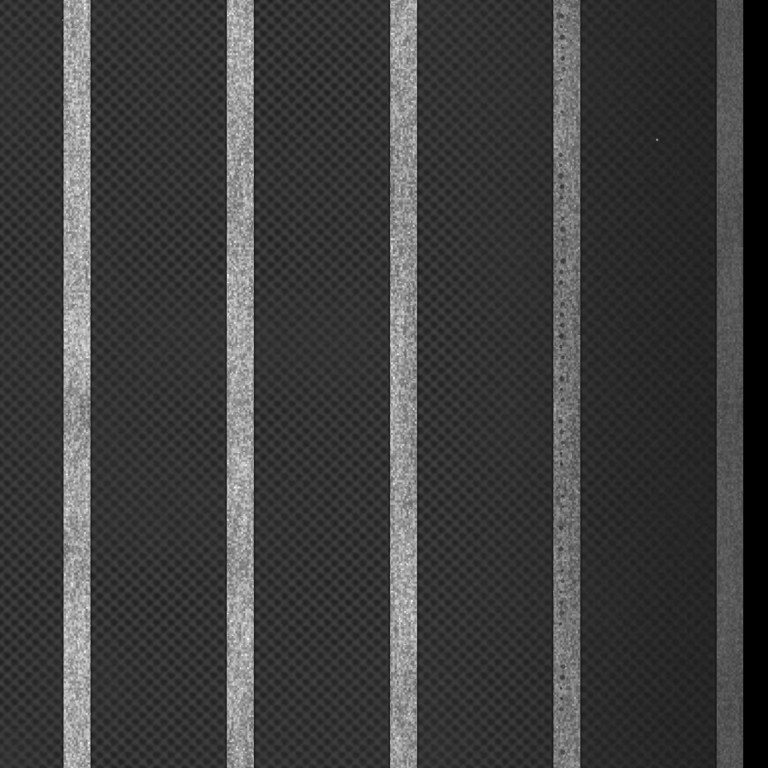
This pattern is drawn by a three.js fragment shader. Its source:

```glsl
// Five grainy pale vertical bars on a dark dimpled ground, fading to a black right margin.
#define PITCH 0.2126
#define FIRST_BAR 0.1003
#define BAR_HALF_WIDTH 0.0176
#define BAR_COUNT 5.0
#define RIGHT_EDGE 0.9678
#define DIMPLES vec2(54.0, 58.0)
#define GROUND_TONE 0.212
#define BAR_TONE 0.62
#define GRAIN 0.34
#define SOFT 0.0011

varying vec2 vUv;

float hash(vec2 p) {
  vec3 q = fract(vec3(p.xyx) * 0.1031);
  q += dot(q, q.yzx + 33.33);
  return fract((q.x + q.y) * q.z);
}

float noise(vec2 p) {
  vec2 i = floor(p), f = fract(p);
  f = f * f * (3.0 - 2.0 * f);
  return mix(mix(hash(i), hash(i + vec2(1.0, 0.0)), f.x),
             mix(hash(i + vec2(0.0, 1.0)), hash(i + 1.0), f.x), f.y);
}

// Soft dots in a staggered lattice; 1 at each centre.
float dimples(vec2 uv) {
  vec2 q = uv * DIMPLES;
  float d = min(length(fract(q) - 0.5), length(fract(q + 0.5) - 0.5));
  return 1.0 - smoothstep(0.08, 0.42, d);
}

// Sparse bright dust, one candidate per cell.
float dust(vec2 uv) {
  vec2 q = uv * 30.0, cell = floor(q);
  vec2 centre = 0.2 + 0.6 * vec2(hash(cell + 7.0), hash(cell + 19.0));
  float spot = 1.0 - smoothstep(0.02, 0.07, length(q - cell - centre));
  return spot * step(0.993, hash(cell + 41.0));
}

float groundTone(vec2 uv) {
  float fade = smoothstep(0.55, 0.97, uv.x);
  float tone = GROUND_TONE - 0.062 * fade;
  float wear = 0.65 + 0.6 * noise(uv * 9.0);
  float relief = dimples(uv) - 0.45 * dimples(uv - vec2(0.002, 0.007));
  tone *= 1.0 - 0.3 * relief * wear * (1.0 - 0.5 * fade);
  tone += 0.025 * (noise(uv * 300.0) - 0.5);
  return tone + 0.4 * dust(uv);
}

// Pits strung along the left half of the fourth bar.
float pits(vec2 uv, float across, float index) {
  float row = uv.y * 72.0, id = floor(row);
  vec2 offset = vec2((across + 0.0065 + 0.004 * (hash(vec2(id, 3.0)) - 0.5)) * 72.0,
                     fract(row) - 0.5);
  float size = 0.16 + 0.22 * hash(vec2(id, 8.0));
  float spot = 1.0 - smoothstep(size * 0.4, size, length(offset));
  return spot * step(0.35, hash(vec2(id, 5.0))) * step(abs(index - 3.0), 0.5);
}

float barTone(vec2 uv, float across, float index) {
  float tone = BAR_TONE - 0.30 * smoothstep(0.45, 1.0, uv.x);
  float speckle = noise(uv * vec2(390.0, 340.0)) - 0.5;
  float fibre = noise(uv * vec2(330.0, 28.0)) - 0.5;
  float cloud = noise(uv * vec2(24.0, 11.0) + index * 13.0) - 0.5;
  float grain = GRAIN * (1.5 * speckle + 0.5 * fibre + 0.6 * cloud);
  grain += 0.22 * smoothstep(0.9, 1.0, hash(floor(uv * 420.0)));
  tone *= 1.0 + grain * (1.0 - 0.4 * step(3.5, index));
  return tone * (1.0 - 0.42 * pits(uv, across, index));
}

void main() {
  // Nearest bar and signed distance from its centre line.
  float index = clamp(floor((vUv.x - FIRST_BAR) / PITCH + 0.5), 0.0, BAR_COUNT - 1.0);
  float across = vUv.x - FIRST_BAR - index * PITCH;
  float edge = abs(across) - BAR_HALF_WIDTH;

  // Ground, dark seam beside each bar, then the bar itself.
  float tone = groundTone(vUv);
  tone *= 1.0 - 0.45 * (1.0 - smoothstep(0.0, 0.0035, abs(edge)));
  tone = mix(tone, barTone(vUv, across, index), 1.0 - smoothstep(-SOFT, SOFT, edge));

  // Black margin.
  tone *= 1.0 - smoothstep(RIGHT_EDGE - SOFT, RIGHT_EDGE + SOFT, vUv.x);
  gl_FragColor = vec4(vec3(clamp(tone, 0.0, 1.0)), 1.0);
}
```
